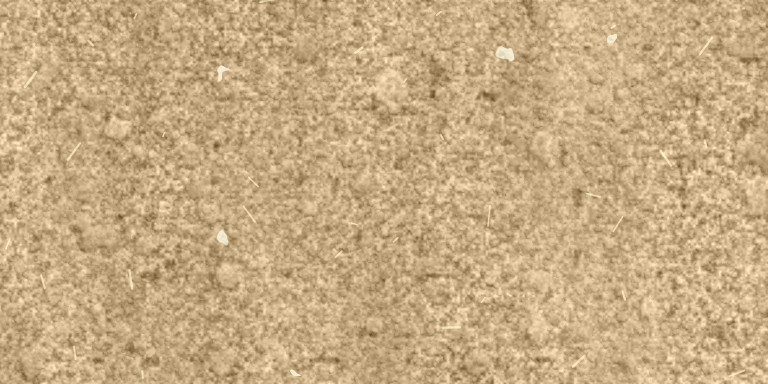
Give the GLSL for this texture, as a WebGL 2 fragment shader.

```glsl
#version 300 es
precision highp float;
// Dry sandy soil with crumbs, clods, faint furrows, bits of straw and pale flakes.

#define SOIL vec3(0.76, 0.65, 0.49)
#define STRAW vec3(0.97, 0.91, 0.75)
#define FLAKE vec3(0.98, 0.95, 0.85)
#define LIGHT vec2(0.45, 0.89)
#define GRAIN_SCALE 78.0
#define GRAIN_CONTRAST 0.25
#define SHADOW_DEPTH 0.11
#define FURROW_DEPTH 0.07
#define STRAW_DENSITY 0.24
#define FLAKE_DENSITY 0.22

uniform vec2 u_resolution;
out vec4 fragColor;

vec3 hash3(vec2 p) {
    vec3 q = fract(p.xyx * vec3(0.1031, 0.1030, 0.0973));
    q += dot(q, q.yxz + 33.33);
    return fract((q.xxy + q.yzz) * q.zyx);
}

float noise(vec2 p) {
    vec2 i = floor(p), f = fract(p);
    f = f * f * (3.0 - 2.0 * f);
    float low = mix(hash3(i).x, hash3(i + vec2(1, 0)).x, f.x);
    float high = mix(hash3(i + vec2(0, 1)).x, hash3(i + vec2(1, 1)).x, f.x);
    return mix(low, high, f.y);
}

vec2 warp(vec2 p) {
    return vec2(noise(p), noise(p + 17.3)) - 0.5;
}

// Lays a layer of rounded lumps with cast shadows over the given tone.
float addLumps(float tone, vec2 p, float cell, float density, float relief, float pixel) {
    vec2 g = p / cell + 31.7 / cell;
    vec2 wobble = warp(g * 4.0) * 0.2 + warp(g * 9.0) * 0.08;
    for (int y = -1; y <= 1; y++)
    for (int x = -1; x <= 1; x++) {
        vec2 id = floor(g) + vec2(x, y);
        vec3 a = hash3(id), b = hash3(id + 57.0);
        if (a.z > density) continue;
        float radius = mix(0.17, 0.43, b.x * b.x);
        vec2 q = (g + wobble - id - 0.25 - 0.5 * a.xy) / radius;
        q *= vec2(mix(0.85, 1.2, b.y), mix(1.2, 0.85, b.y));
        float soft = 0.12 + pixel / (cell * radius);
        float body = 1.0 - smoothstep(1.0 - soft, 1.0 + soft, length(q));
        float shadow = 1.0 - smoothstep(0.65, 1.45, length(q + LIGHT * 0.4));
        float lit = 0.035 + relief * dot(q, LIGHT) + 0.10 * (b.z - 0.5);
        tone = mix(tone - SHADOW_DEPTH * shadow, tone * 0.6 + lit, body);
    }
    return tone;
}

// Coverage of scattered thin stalks.
float stalks(vec2 p, float pixel) {
    float cell = 0.12, cover = 0.0;
    vec2 base = floor(p / cell);
    for (int y = -1; y <= 1; y++)
    for (int x = -1; x <= 1; x++) {
        vec2 id = base + vec2(x, y);
        vec3 a = hash3(id + 211.0), b = hash3(id + 307.0);
        if (a.z > STRAW_DENSITY) continue;
        vec2 q = p - (id + a.xy) * cell;
        float angle = 6.2832 * b.x;
        vec2 along = vec2(cos(angle), sin(angle));
        float halfLength = mix(0.005, 0.027, b.y * b.y);
        float d = length(q - along * clamp(dot(q, along), -halfLength, halfLength));
        float width = mix(0.0015, 0.0030, b.z);
        cover = max(cover, 1.0 - smoothstep(width - 0.5 * pixel, width + 0.7 * pixel, d));
    }
    return cover;
}

// Coverage of a few ragged pale flakes.
float flakes(vec2 p, float pixel) {
    float cell = 0.34, cover = 0.0;
    vec2 q0 = p + warp(p * 55.0) * 0.025;
    vec2 base = floor(p / cell);
    for (int y = -1; y <= 1; y++)
    for (int x = -1; x <= 1; x++) {
        vec2 id = base + vec2(x, y);
        vec3 a = hash3(id + 419.0), b = hash3(id + 503.0);
        if (a.z > FLAKE_DENSITY) continue;
        vec2 q = q0 - (id + a.xy) * cell;
        q = vec2(q.x + q.y * (b.x - 0.5), q.y * mix(0.7, 1.5, b.y));
        float d = length(q) - mix(0.009, 0.021, b.z);
        cover = max(cover, 1.0 - smoothstep(-pixel, pixel, d));
    }
    return cover;
}

void main() {
    float pixel = 1.0 / u_resolution.y;
    vec2 p = gl_FragCoord.xy * pixel;

    // Fine grain, rougher in some bands than others
    float rough = mix(0.65, 1.25, noise(p * vec2(5.0, 2.0) + 9.0));
    float grain = noise(p * GRAIN_SCALE) + 0.9 * noise(p * GRAIN_SCALE * 1.9 + 5.0) - 0.95;
    float tone = 0.03 + GRAIN_CONTRAST * rough * grain;

    // Crumbs and clods, from small to large
    tone = addLumps(tone, p, 0.017, 0.75, 0.055, pixel);
    tone = addLumps(tone, p, 0.036, 0.45, 0.060, pixel);
    tone = addLumps(tone, p, 0.075, 0.22, 0.060, pixel);
    tone = addLumps(tone, p, 0.135, 0.10, 0.065, pixel);

    // Furrows, broad patches and dark pockets
    tone += FURROW_DEPTH * (noise(vec2(p.x * 13.0, p.y * 1.2)) - 0.5);
    tone += 0.06 * (noise(p * 4.0 + 3.0) - 0.5);
    tone -= 0.16 * smoothstep(0.80, 0.98, noise(p * 32.0 + 71.0));
    tone += 0.05 * (noise(p * 150.0 + 13.0) - 0.5);

    vec3 color = SOIL + max(tone, -0.38);
    color = mix(color, STRAW + 0.3 * tone, 0.85 * stalks(p, pixel));
    color = mix(color, FLAKE + 0.5 * min(tone, 0.0), 0.9 * flakes(p, pixel));
    fragColor = vec4(clamp(color, 0.0, 1.0), 1.0);
}
```
